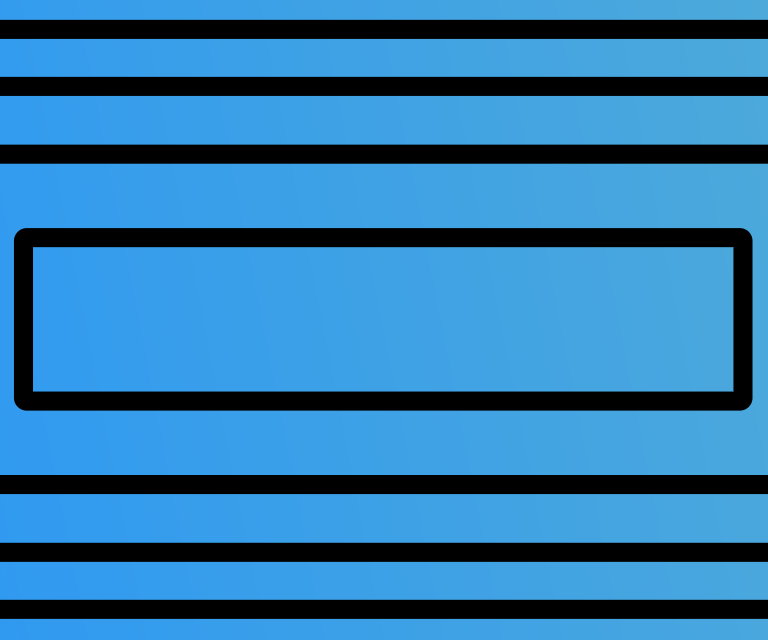
Reproduce this background procedurally as a Shadertoy shader.

```glsl
const vec3 DEEP_BLUE = vec3(0.188, 0.604, 0.945);
const vec3 SOFT_TEAL = vec3(0.302, 0.663, 0.855);
const vec3 INK = vec3(0.0);
const vec2 GRADIENT_WEIGHT = vec2(0.86, 0.14);

// Lengths are in canvas heights, measured from the centre
const vec2 LAYOUT_CENTER = vec2(-0.0012, 0.0010);
const vec2 FRAME_HALF_SIZE = vec2(0.577, 0.1426);
const float FRAME_RADIUS = 0.020;
const float STROKE = 0.0298;

const int BARS_PER_SIDE = 3;
const float FIRST_BAR = 0.2581;
const float BAR_STEP = 0.1059;
const float STEP_SHRINK = 0.0084;

float boxDistance(vec2 p, vec2 halfSize) {
    vec2 d = abs(p) - halfSize;
    return length(max(d, 0.0)) + min(max(d.x, d.y), 0.0);
}

// Outline with rounded outer corners and square inner corners
float frameDistance(vec2 p) {
    float outer = boxDistance(p, FRAME_HALF_SIZE - FRAME_RADIUS) - FRAME_RADIUS;
    float inner = boxDistance(p, FRAME_HALF_SIZE - STROKE);
    return max(outer, -inner);
}

// Mirrored horizontal bars whose spacing narrows outward
float barsDistance(float y) {
    float nearest = 1e3;
    for (int i = 0; i < BARS_PER_SIDE; i++) {
        float n = float(i);
        float offset = FIRST_BAR + BAR_STEP * n - STEP_SHRINK * n * (n - 1.0);
        nearest = min(nearest, abs(abs(y) - offset) - 0.5 * STROKE);
    }
    return nearest;
}

void mainImage(out vec4 fragColor, in vec2 fragCoord) {
    vec2 uv = fragCoord / iResolution.xy;
    vec2 p = (fragCoord - 0.5 * iResolution.xy) / iResolution.y - LAYOUT_CENTER;

    // Diagonal backdrop
    vec3 color = mix(DEEP_BLUE, SOFT_TEAL, dot(uv, GRADIENT_WEIGHT));

    // Antialiased ink
    float ink = min(frameDistance(p), barsDistance(p.y));
    float coverage = clamp(0.5 - ink * iResolution.y, 0.0, 1.0);
    fragColor = vec4(mix(color, INK, coverage), 1.0);
}
```
